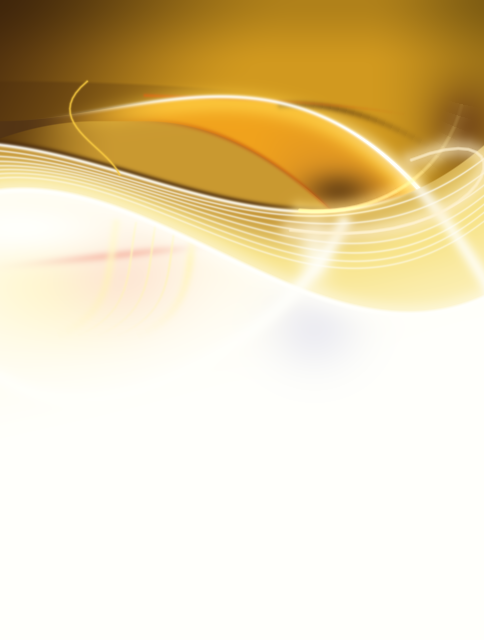
This background is drawn by a Shadertoy shader. Its source:

```glsl
// Golden light ribbons sweeping over an amber sky that fades to white.
#define ASPECT 1.32
#define STRANDS 7
#define CURLS 5
#define STEPS 20

const vec3 WHITE = vec3(1, 1, 0.985);
const vec3 AMBER = vec3(0.82, 0.60, 0.12);
const vec3 BROWN = vec3(0.29, 0.17, 0.05);
const vec3 LEMON = vec3(0.97, 0.89, 0.53);
const vec3 ORANGE = vec3(0.96, 0.64, 0.10);

// Cubic wave heights, down from the top in canvas widths
const vec4 ARCH = vec4(0.250, 0.246, 0.014, 0.576);
const vec4 CREST = vec4(0.299, 0.337, 0.588, 0.300);
const vec4 SWELL = vec4(0.395, 0.355, 0.764, 0.615);

float wave(float x, vec4 k) {
  float u = 1.0 - x;
  return dot(k, vec4(u*u*u, 3.0*u*u*x, 3.0*u*x*x, x*x*x));
}

// Signed distance to a wave, positive below it
float below(vec2 p, vec4 k) {
  float y = wave(p.x, k);
  float slope = (wave(p.x + 0.005, k) - y) / 0.005;
  return (p.y - y) * inversesqrt(1.0 + slope * slope);
}

float line(float d, float w) { return exp(-d * d / (w * w)); }

float spot(vec2 p, float x, float y, float rx, float ry) {
  vec2 q = (p - vec2(x, y)) / vec2(rx, ry);
  return exp(-dot(q, q));
}

// Distance to a cubic Bezier curve, and the position along it
vec2 bezier(vec2 p, vec2 a, vec2 b, vec2 c, vec2 d) {
  vec2 best = vec2(9, 0), last = a;
  for (int i = 1; i <= STEPS; i++) {
    float t = float(i) / float(STEPS);
    vec2 m = mix(b, c, t);
    vec2 next = mix(mix(mix(a, b, t), m, t), mix(m, mix(c, d, t), t), t);
    vec2 e = next - last, q = p - last;
    float h = clamp(dot(q, e) / dot(e, e), 0.0, 1.0);
    float r = length(q - e * h);
    if (r < best.x) best = vec2(r, t);
    last = next;
  }
  return best;
}

vec3 sky(vec2 p) {
  vec3 c = mix(BROWN, AMBER, smoothstep(-0.05, 0.62, p.x + 0.55 * p.y));
  c *= 1.0 - 0.25 * smoothstep(0.75, 1.05, p.x) - 0.16 * smoothstep(0.14, 0.0, p.y);
  c = mix(c, vec3(0.42, 0.24, 0.09), 0.75 * spot(p, 0.96, 0.26, 0.07, 0.08));
  float shade = smoothstep(0.163, 0.172, p.y - 0.08 * p.x * p.x);
  return mix(c, BROWN, 0.35 * shade * smoothstep(0.6, 0.1, p.x));
}

vec3 arch(vec3 c, vec2 p, float px) {
  float d = below(p, ARCH), top = wave(p.x, ARCH);
  float left = max(0.2 - p.x, 0.0), right = max(p.x - 0.3, 0.0);
  float inner = 0.25 + 0.9 * left * left + 1.25 * right * right;
  float s = clamp((p.y - top) / max(inner - top, 0.01), 0.0, 1.0);
  float under = smoothstep(-px, px, d);
  c = mix(c, vec3(0.79, 0.60, 0.19), under * smoothstep(0.0, 0.25, p.x));
  // Ribbon body: dark tail, orange middle, smoky fold
  vec3 body = mix(vec3(0.32, 0.20, 0.08), ORANGE, smoothstep(0.04, 0.36, p.x));
  body = mix(body, vec3(0.73, 0.47, 0.19), smoothstep(0.5, 0.8, p.x) * s);
  body = mix(body, BROWN, 0.75 * spot(p, 0.70, 0.395, 0.07, 0.04));
  c = mix(c, body, 0.9 * under * smoothstep(px, -px, p.y - inner));
  c = mix(c, vec3(0.75, 0.32, 0.06), 0.5 * line(p.y - inner, 0.006) * smoothstep(0.2, 0.5, p.x));
  // Dark and red trails
  vec2 trail = bezier(p, vec2(0.58, 0.217), vec2(0.7, 0.21), vec2(0.8, 0.25), vec2(0.9, 0.31));
  c = mix(c, BROWN, 0.75 * line(trail.x, 0.008) * (1.0 - trail.y));
  trail = bezier(p, vec2(0.3, 0.197), vec2(0.5, 0.205), vec2(0.7, 0.21), vec2(0.86, 0.24));
  c = mix(c, vec3(0.85, 0.33, 0.04), 0.7 * line(trail.x, 0.004) * (1.0 - trail.y));
  // Lit rim and wide gleam
  float lit = smoothstep(0.08, 0.4, p.x);
  c = mix(c, vec3(1, 0.83, 0.28), 0.65 * lit * line(d - 0.012, 0.025));
  float gleam = 0.5 * smoothstep(0.6, 0.9, p.x) * line(d, 0.018);
  return mix(c, WHITE, lit * min(0.85 * line(d, 0.0045) + gleam, 1.0));
}

vec3 band(vec2 p, float crest, float swell) {
  float s = clamp((p.y - crest) / max(swell - crest, 0.01), 0.0, 1.0);
  float east = smoothstep(0.5, 0.9, p.x);
  vec3 c = mix(vec3(0.76, 0.57, 0.19), LEMON, smoothstep(0.0, 0.8, s + 0.35 * east));
  c = mix(c, vec3(0.99, 0.95, 0.76), 0.65 * smoothstep(0.35, 0.9, s) * east);
  for (int i = 1; i <= STRANDS; i++) {
    float k = float(i) / float(STRANDS + 1);
    float bend = k * (0.85 - 0.25 * p.x) + 0.035 * sin(6.0 * p.x + 5.0 * k);
    float d = p.y - mix(crest, swell, bend);
    c = mix(c, WHITE, (0.35 + 0.3 * fract(k * 7.3)) * line(d, 0.0025));
  }
  c = mix(c, WHITE, 0.75 * line(below(p, ARCH), 0.016) * east);
  return mix(c, WHITE, 0.7 * spot(p, 0.65, 0.52, 0.035, 0.07));
}

vec3 mist(vec2 p) {
  vec3 c = mix(vec3(1, 0.98, 0.91), WHITE, smoothstep(0.55, 0.95, p.y + 0.25 * p.x));
  c = mix(c, vec3(1, 0.97, 0.76), 0.65 * spot(p, 0.12, 0.58, 0.17, 0.12));
  c = mix(c, vec3(0.99, 0.87, 0.81), 0.7 * spot(p, 0.25, 0.56, 0.13, 0.10));
  c = mix(c, vec3(0.90, 0.90, 0.94), 0.7 * spot(p, 0.65, 0.68, 0.09, 0.08));
  c = mix(c, vec3(0.95, 0.6, 0.51), 0.6 * spot(p, 0.23, 0.55 - 0.1 * p.x, 0.13, 0.01));
  for (int i = 0; i < CURLS; i++) {
    float x = 0.24 + 0.041 * float(i);
    vec2 curl = bezier(p, vec2(x, 0.46), vec2(x - 0.02, 0.56), vec2(x, 0.65), vec2(x - 0.14, 0.7));
    float wide = i % 4 == 0 ? 0.010 : 0.003;
    c = mix(c, vec3(1, 0.96, 0.68), 0.8 * (1.0 - curl.y) * line(curl.x, wide));
  }
  return mix(c, WHITE, spot(p, 0.04, 0.47, 0.24, 0.065));
}

void mainImage(out vec4 fragColor, in vec2 fragCoord) {
  vec2 uv = fragCoord / iResolution.xy;
  vec2 p = vec2(uv.x, (1.0 - uv.y) * ASPECT);
  float px = 1.0 / iResolution.x, crest = below(p, CREST), swell = below(p, SWELL);
  // Layers from top to bottom
  vec3 c = arch(sky(p), p, px);
  c = mix(c, BROWN, 0.75 * line(crest + 0.006, 0.006) * smoothstep(0.75, 0.5, p.x));
  c = mix(c, band(p, wave(p.x, CREST), wave(p.x, SWELL)), smoothstep(-px, px, crest));
  c = mix(c, mist(p), smoothstep(-px, px, swell));
  // Bright edges, diagonal sweep, flare, loop and thread
  c = mix(c, WHITE, 0.85 * line(crest, 0.004) * smoothstep(0.9, 0.7, p.x));
  c = mix(c, WHITE, max(line(swell, 0.009), 0.5 * line(swell, 0.026)));
  vec2 b = bezier(p, vec2(0.71, 0.46), vec2(0.62, 0.66), vec2(0.25, 0.93), vec2(0, 0.78));
  c = mix(c, WHITE, 0.75 * line(b.x, 0.018));
  b = bezier(p, vec2(0.62, 0.434), vec2(0.78, 0.45), vec2(0.93, 0.36), vec2(0.96, 0.19));
  c = mix(c, LEMON + 0.15, (1.0 - b.y * b.y) * max(0.85 * line(b.x, 0.006), 0.4 * line(b.x, 0.02)));
  b = bezier(p, vec2(0.6, 0.475), vec2(1.02, 0.53), vec2(1.12, 0.22), vec2(0.85, 0.33));
  c = mix(c, vec3(1, 0.95, 0.82), max(0.85 * line(b.x, 0.006), 0.5 * line(b.x, 0.022)));
  b = bezier(p, vec2(0.18, 0.168), vec2(0.08, 0.25), vec2(0.22, 0.3), vec2(0.247, 0.36));
  c = mix(c, vec3(0.98, 0.8, 0.25), 0.8 * line(b.x, 0.0025));
  fragColor = vec4(clamp(c, 0.0, 1.0), 1);
}
```
